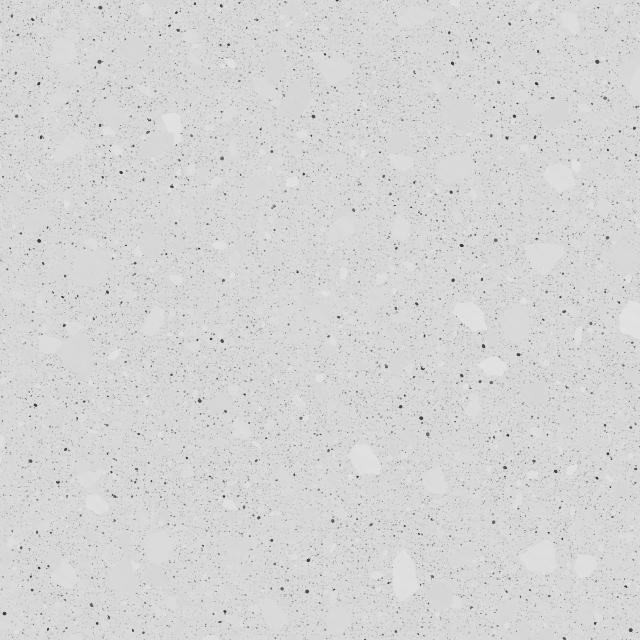
Give the GLSL for this texture, as a three.js fragment shader.

```glsl
varying vec2 vUv;

const float TAU = 6.2831853;
const float MATRIX_TONE = 0.847;
const float SPECK_TONE = 0.2;
const float EDGE = 0.001;

float hash(vec2 p) {
  return fract(sin(dot(p, vec2(127.1, 311.7))) * 43758.5453);
}

vec2 hash2(vec2 p) {
  return vec2(hash(p), hash(p + 47.3));
}

float noise(vec2 p) {
  vec2 cell = floor(p);
  vec2 f = fract(p);
  f = f * f * (3.0 - 2.0 * f);
  float low = mix(hash(cell), hash(cell + vec2(1.0, 0.0)), f.x);
  float high = mix(hash(cell + vec2(0.0, 1.0)), hash(cell + vec2(1.0)), f.x);
  return mix(low, high, f.y);
}

vec2 rotate(vec2 p, float angle) {
  float c = cos(angle);
  float s = sin(angle);
  return vec2(c * p.x - s * p.y, s * p.x + c * p.y);
}

// Signed distance to an irregular six-sided stone
float stoneDistance(vec2 p, float radius, vec2 id) {
  float d = -radius;
  for (int i = 0; i < 6; i++) {
    float side = float(i);
    vec2 rnd = hash2(id + side * 3.7);
    float angle = TAU * (side + 0.7 * rnd.x) / 6.0;
    d = max(d, dot(p, vec2(cos(angle), sin(angle))) - radius * mix(0.65, 1.15, rnd.y));
  }
  return d;
}

// Pale chips: x is coverage, y is tone
vec2 chipLayer(vec2 uv, float cells, float density, vec2 radii, float seed) {
  vec2 p = uv * cells;
  vec2 home = floor(p);
  vec2 chip = vec2(0.0, MATRIX_TONE);
  float wobble = (noise(uv * 170.0 + seed) - 0.5) * 0.003;
  for (int y = -1; y <= 1; y++) {
    for (int x = -1; x <= 1; x++) {
      vec2 cell = home + vec2(float(x), float(y));
      vec2 id = cell + seed;
      if (hash(id + 5.1) < density) {
        vec2 q = rotate(p - cell - hash2(id), TAU * hash(id + 9.4));
        q.y *= mix(1.0, 1.8, hash(id + 13.8));
        float radius = mix(radii.x, radii.y, hash(id + 17.2));
        float d = stoneDistance(q, radius, id) / cells + wobble;
        float cover = 1.0 - smoothstep(-EDGE, EDGE, d);
        float lightness = hash(id + 21.6);
        float tone = mix(0.838, 0.885, lightness * lightness);
        chip = vec2(max(chip.x, cover), mix(chip.y, tone, cover));
      }
    }
  }
  return chip;
}

// Dark mineral grains, returned as an opacity
float speckLayer(vec2 uv, float cells, float density, vec2 radii, vec2 strength, float seed) {
  vec2 p = uv * cells;
  vec2 home = floor(p - 0.5);
  float opacity = 0.0;
  for (int y = 0; y <= 1; y++) {
    for (int x = 0; x <= 1; x++) {
      vec2 cell = home + vec2(float(x), float(y));
      vec2 id = cell + seed;
      if (hash(id + 2.9) < density) {
        vec2 q = rotate(p - cell - hash2(id), TAU * hash(id + 6.3)) / cells;
        q.y *= mix(1.0, 1.6, hash(id + 11.7));
        float size = hash(id + 15.5);
        float radius = mix(radii.x, radii.y, size * size);
        float cover = 1.0 - smoothstep(radius - EDGE, radius + EDGE, length(q));
        opacity = max(opacity, cover * mix(strength.x, strength.y, hash(id + 19.1)));
      }
    }
  }
  return opacity;
}

void main() {
  vec2 uv = vUv;

  // Stone matrix with fine grain
  float grain = noise(uv * 330.0) - 0.5;
  float tone = MATRIX_TONE + 0.026 * grain + 0.012 * (noise(uv * 70.0) - 0.5);

  // Chips from small to large, with faint streaks
  vec2 small = chipLayer(uv, 60.0, 0.5, vec2(0.15, 0.32), 31.0);
  vec2 medium = chipLayer(uv, 22.0, 0.7, vec2(0.13, 0.29), 83.0);
  vec2 large = chipLayer(uv, 9.0, 0.75, vec2(0.12, 0.29), 139.0);
  float streaks = 0.012 * (noise(rotate(uv, 0.7) * vec2(60.0, 190.0)) - 0.5);
  tone = mix(tone, small.y, small.x);
  tone = mix(tone, medium.y + streaks, medium.x);
  tone = mix(tone, large.y + streaks, large.x);

  // Clustered grains between the chips
  float cluster = 0.35 + 0.8 * noise(uv * 26.0) + 0.5 * noise(uv * 8.0 + 4.0);
  float specks = speckLayer(uv, 260.0, 0.46 * cluster, vec2(0.0006, 0.0013), vec2(0.07, 0.28), 211.0);
  specks = max(specks, speckLayer(uv, 130.0, 0.27 * cluster, vec2(0.0009, 0.0018), vec2(0.2, 0.65), 307.0));
  specks = max(specks, speckLayer(uv, 45.0, 0.16 * cluster, vec2(0.0015, 0.0034), vec2(0.6, 1.0), 401.0));
  float bare = (1.0 - 0.9 * small.x) * (1.0 - 0.95 * medium.x) * (1.0 - 0.97 * large.x);
  tone = mix(tone, SPECK_TONE, specks * bare);

  gl_FragColor = vec4(vec3(tone), 1.0);
}
```
